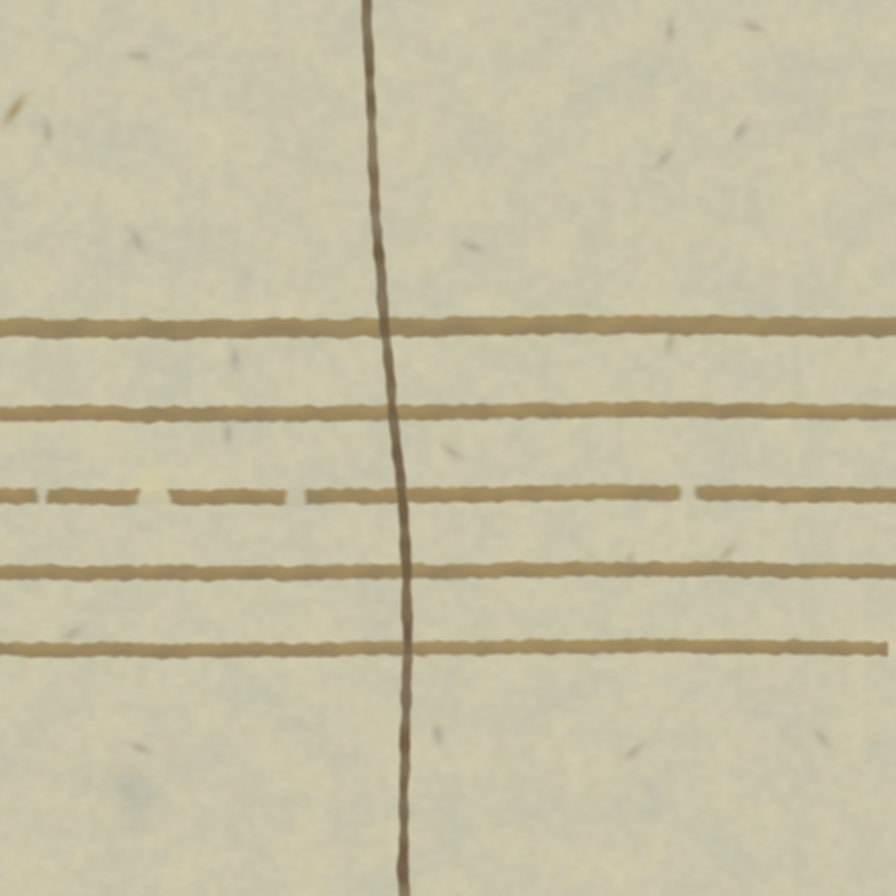
A WebGL 2 fragment shader for this pattern:

```glsl
#version 300 es
precision highp float;
// Draws five ruled brown ink lines crossed by a thin bowed stroke on mottled paper.
uniform vec2 u_resolution;
out vec4 fragColor;

const vec3 CREAM = vec3(0.815, 0.785, 0.665);
const vec3 GRAY = vec3(0.755, 0.750, 0.665);
const vec3 INK = vec3(0.565, 0.495, 0.365);
const vec3 OCHRE = vec3(0.640, 0.555, 0.375);
const vec3 DARK_INK = vec3(0.430, 0.360, 0.265);
const float SOFT = 0.0032;

const float LINE_Y[5] = float[5](0.6335, 0.5385, 0.4460, 0.3610, 0.2750);
const float LINE_HALF[5] = float[5](0.0105, 0.0085, 0.0086, 0.0082, 0.0078);
// Centre and half length of each break in the middle line.
const vec2 BREAKS[4] = vec2[4](vec2(0.047, 0.006), vec2(0.172, 0.017),
                              vec2(0.330, 0.011), vec2(0.768, 0.010));

vec2 hash2(vec2 p) {
    vec3 q = fract(p.xyx * vec3(0.1031, 0.1030, 0.0973));
    q += dot(q, q.yzx + 33.33);
    return fract((q.xx + q.yz) * q.zy);
}

float gradientDot(vec2 cell, vec2 local, vec2 corner) {
    float angle = 6.2832 * hash2(cell + corner).x;
    return dot(vec2(cos(angle), sin(angle)), local - corner);
}

float gradientNoise(vec2 p) {
    vec2 cell = floor(p), f = fract(p);
    vec2 u = f * f * f * (f * (f * 6.0 - 15.0) + 10.0);
    float low = mix(gradientDot(cell, f, vec2(0, 0)), gradientDot(cell, f, vec2(1, 0)), u.x);
    float high = mix(gradientDot(cell, f, vec2(0, 1)), gradientDot(cell, f, vec2(1, 1)), u.x);
    return mix(low, high, u.y);
}

float fbm(vec2 p) {
    float sum = 0.0, amplitude = 1.0;
    for (int i = 0; i < 4; i++) {
        sum += amplitude * gradientNoise(p);
        p = p * 2.03 + 17.3;
        amplitude *= 0.65;
    }
    return sum;
}

float bump(float x, float centre, float width) {
    float t = (x - centre) / width;
    return exp(-t * t);
}

float coverage(float distanceToEdge, float softness) {
    return 1.0 - smoothstep(-softness, softness, distanceToEdge);
}

// Soft tilted ellipse, used for stains and fibres.
float spot(vec2 p, vec2 centre, vec2 radius, float angle) {
    vec2 d = p - centre;
    float c = cos(angle), s = sin(angle);
    d = vec2(c * d.x + s * d.y, c * d.y - s * d.x) / radius;
    return exp(-dot(d, d));
}

// Small randomly tilted fibres, at most one per cell.
float fibres(vec2 p, float scale) {
    vec2 cell = floor(p * scale);
    vec2 place = hash2(cell + 5.0), traits = hash2(cell + 41.0);
    float fibre = spot(fract(p * scale), 0.25 + 0.5 * place, vec2(0.11, 0.05), 6.28 * traits.x);
    return fibre * step(0.78, traits.y);
}

vec3 paper(vec2 p) {
    float mottling = fbm(p * vec2(13.0, 16.0));
    float grain = gradientNoise(p * vec2(85.0, 120.0));
    vec3 color = mix(GRAY, CREAM, clamp(0.56 + 0.5 * mottling + 0.25 * grain, 0.0, 1.0));
    color += 0.020 * gradientNoise(p * 60.0 + 9.0);
    color -= 0.05 * spot(p, vec2(0.145, 0.115), vec2(0.025, 0.04), 0.2) * vec3(1.0, 0.8, 0.4);
    color += 0.03 * spot(p, vec2(0.170, 0.463), vec2(0.018), 0.0) * vec3(1.0, 0.8, -0.8);
    color = mix(color, vec3(0.56, 0.53, 0.46), 0.35 * fibres(p, 9.0));
    return mix(color, OCHRE, 0.75 * spot(p, vec2(0.016, 0.877), vec2(0.018, 0.006), 0.95));
}

// Ink amount of one ruled line with a ragged edge.
float ruledLine(vec2 p, float y, float halfWidth, float seed, float soft) {
    float centre = y + 0.0042 * bump(p.x, 0.71, 0.23) - 0.001 * bump(p.x, 0.22, 0.10);
    centre += 0.0022 * gradientNoise(vec2(p.x * 28.0, seed));
    float ragged = 0.0030 * gradientNoise(vec2(p.x * 75.0, seed + 0.4 + p.y * 40.0));
    return coverage(abs(p.y - centre) - halfWidth - ragged, soft);
}

float breaks(vec2 p, float soft) {
    float gap = 0.0;
    for (int i = 0; i < 4; i++) {
        float wobble = 0.004 * gradientNoise(vec2(p.y * 90.0, float(i) + 0.5));
        gap = max(gap, coverage(abs(p.x - BREAKS[i].x) - BREAKS[i].y + wobble, soft * 1.5));
    }
    return gap;
}

float crossingStroke(vec2 p, float soft) {
    float down = 1.0 - p.y;
    float centre = 0.409 + 0.039 * down + 0.0197 * bump(down, 0.64, 0.25);
    centre += 0.0022 * gradientNoise(vec2(p.y * 34.0, 3.5));
    float halfWidth = 0.0053 + 0.0022 * gradientNoise(vec2(p.y * 50.0, 8.5));
    return coverage(abs(p.x - centre) - halfWidth, soft);
}

void main() {
    vec2 p = gl_FragCoord.xy / u_resolution;
    float soft = max(SOFT, 1.0 / min(u_resolution.x, u_resolution.y));
    vec3 color = paper(p);

    // Ruled lines
    for (int i = 0; i < 5; i++) {
        float ink = ruledLine(p, LINE_Y[i], LINE_HALF[i], float(i) * 7.0 + 0.3, soft);
        if (i == 2) ink *= 1.0 - 0.92 * breaks(p, soft);
        if (i == 4) ink *= coverage(p.x - 0.991, soft);
        float tone = 0.40 + 0.35 * (p.y - LINE_Y[i]) / LINE_HALF[i];
        tone += 0.7 * gradientNoise(p * vec2(30.0, 45.0));
        color = mix(color, mix(INK, OCHRE, clamp(tone, 0.0, 1.0)), 0.95 * ink);
    }

    // Crossing stroke
    float fade = 0.84 + 0.30 * gradientNoise(vec2(p.y * 40.0, 12.5));
    color = mix(color, DARK_INK, fade * crossingStroke(p, soft));
    fragColor = vec4(color, 1.0);
}
```
